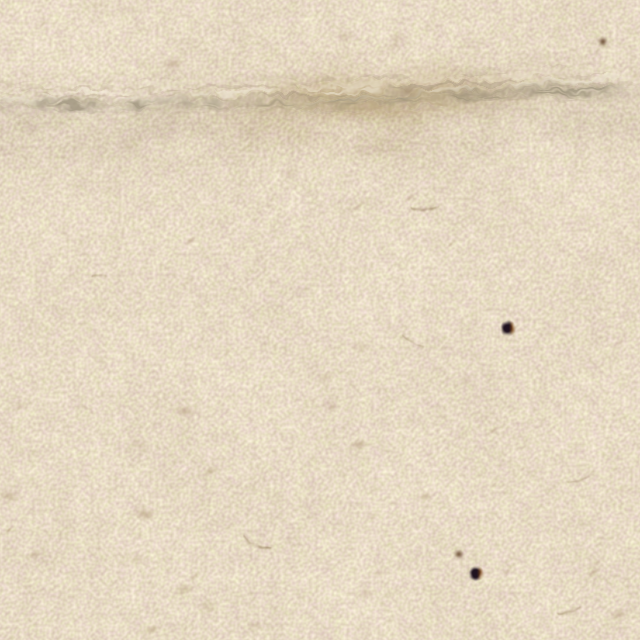
Give the GLSL for this texture, as a three.js fragment shader.

```glsl
varying vec2 vUv;

vec2 hash2(vec2 p) {
  vec3 q = fract(p.xyx * vec3(0.1031, 0.1030, 0.0973));
  q += dot(q, q.yzx + 33.33);
  return fract((q.xx + q.yz) * q.zy);
}

vec2 gradientAt(vec2 cell) {
  float angle = 6.2832 * hash2(cell + 57.0).x;
  return vec2(cos(angle), sin(angle));
}

float gradientNoise(vec2 p) {
  vec2 i = floor(p), f = fract(p);
  vec2 u = f * f * f * (f * (f * 6.0 - 15.0) + 10.0);
  float a = dot(gradientAt(i), f);
  float b = dot(gradientAt(i + vec2(1, 0)), f - vec2(1, 0));
  float c = dot(gradientAt(i + vec2(0, 1)), f - vec2(0, 1));
  float d = dot(gradientAt(i + vec2(1, 1)), f - vec2(1, 1));
  return mix(mix(a, b, u.x), mix(c, d, u.x), u.y);
}

float bell(float x, float width) {
  return exp(-x * x / (width * width));
}

// Cream stock with fine grain, soft clouds and a pink-yellow drift
vec3 paper(vec2 uv) {
  vec2 diagonal = vec2(uv.x + uv.y, (uv.y - uv.x) * 1.4);
  float grain = 0.080 * gradientNoise(uv * 185.0)
              + 0.050 * gradientNoise(diagonal * 85.0 + 20.0)
              + 0.034 * gradientNoise(uv * 36.0 + 40.0)
              + 0.022 * gradientNoise(uv * 6.0 + 60.0);
  float tint = gradientNoise(diagonal * 105.0 + 90.0) + 0.6 * gradientNoise(uv * 50.0 + 130.0);
  return vec3(0.906, 0.855, 0.768) + grain * vec3(0.90, 1.0, 1.10)
       + tint * vec3(0.004, 0.042, -0.024);
}

// Torn horizontal fold: halo, tan stain, pale ridges and grey strands
vec3 crease(vec3 color, vec2 uv) {
  float x = uv.x;
  float v = uv.y - 0.835 - 0.021 * smoothstep(0.3, 1.0, x)
          - 0.008 * gradientNoise(vec2(x * 9.0, 3.0))
          - 0.009 * gradientNoise(vec2(x * 32.0, uv.y * 45.0))
          - 0.007 * gradientNoise(vec2(x * 75.0, uv.y * 90.0) + 5.0);
  float streak = gradientNoise(vec2(x * 10.0, v * 125.0) + 11.0);
  float fine = gradientNoise(vec2(x * 40.0, v * 190.0) + 31.0);
  float patches = smoothstep(-0.25, 0.35, gradientNoise(vec2(x * 11.0 + 2.3, 8.0)));
  float stained = bell(x - 0.62, 0.22);
  float fade = 1.0 - 0.6 * smoothstep(0.93, 1.0, x);

  float cloud = 0.7 + gradientNoise(uv * vec2(9.0, 22.0) + 70.0);
  color -= vec3(0.045, 0.048, 0.050) * bell(v + 0.035, 0.055) * cloud;
  color -= vec3(0.060, 0.075, 0.110) * bell(x - 0.55, 0.17) * bell(v + 0.008, 0.065) * cloud;

  float stain = stained * bell(v - 0.007, 0.025) * (0.55 + 0.9 * streak + 0.7 * fine);
  color = mix(color, vec3(0.72, 0.63, 0.46), clamp(stain, 0.0, 0.75));

  float ridge = bell(v - 0.017, 0.016) * smoothstep(0.0, 0.4, streak + 0.6 * fine);
  color = mix(color, vec3(0.95, 0.92, 0.85), 0.65 * ridge * fade);

  float strands = bell(v - 0.012, 0.027) * smoothstep(0.05, 0.40, -streak - 0.6 * fine);
  color = mix(color, vec3(0.63, 0.56, 0.45), 0.6 * strands * fade * (0.45 + 0.55 * stained));

  float core = bell(v - 0.002, 0.0100) * (0.3 + 0.7 * patches) * (0.75 + 1.3 * fine + 0.5 * streak);
  float knot = bell(x - 0.90, 0.035) * bell(v - 0.006, 0.012) * (0.5 + 1.5 * fine);
  float shade = clamp(core * fade * 0.8 + knot * 0.6, 0.0, 0.8);
  return mix(color, vec3(0.61, 0.57, 0.48), shade);
}

// Faint flecks pressed into the sheet
vec3 flecks(vec3 color, vec2 uv) {
  for (float i = 0.0; i < 64.0; i++) {
    vec2 spot = hash2(vec2(i, 7.0)), kind = hash2(vec2(i, 19.0));
    vec2 q = uv - spot;
    q.y += q.x * (kind.x - 0.8);
    float blot = bell(length(q * vec2(0.7, 1.2)), mix(0.003, 0.009, kind.x));
    color = mix(color, vec3(0.66, 0.56, 0.43), blot * mix(0.12, 0.45, kind.y * kind.y));
  }
  return color;
}

// Short curved hairs below the fold, mostly faint and broken
vec3 fibres(vec3 color, vec2 uv) {
  for (float i = 0.0; i < 7.0; i++) {
    vec2 kind = hash2(vec2(i, 43.0));
    vec2 q = uv - fract(vec2(0.135, 0.49) + i * vec2(0.7549, 0.5698)) * vec2(1.0, 0.74);
    float angle = mix(-0.6, 0.9, kind.x);
    q = mat2(cos(angle), -sin(angle), sin(angle), cos(angle)) * q;
    q.y -= (kind.y - 0.4) * 20.0 * q.x * q.x + 0.003 * gradientNoise(uv * 70.0);
    float reach = mix(0.008, 0.023, kind.y);
    float d = length(vec2(max(abs(q.x) - reach, 0.0), q.y));
    float hair = bell(d, 0.0024) * (0.8 + gradientNoise(uv * 90.0 + 15.0));
    color = mix(color, vec3(0.60, 0.51, 0.38), hair * mix(0.2, 0.65, fract(i * 0.618)));
  }
  return color;
}

// Two dark ink specks and two smaller brown ones
vec3 specks(vec3 color, vec2 uv) {
  for (float i = 0.0; i < 2.0; i++) {
    vec2 big = fract(vec2(0.794, 0.487) + i * vec2(0.950, 0.617));
    vec2 small = fract(vec2(0.717, 0.134) + i * vec2(0.225, 0.801));
    float d = length(uv - big) + 0.002 * gradientNoise(uv * 110.0);
    vec3 ink = mix(vec3(0.12, 0.07, 0.12), vec3(0.48, 0.27, 0.09), smoothstep(0.0, 0.009, uv.x - big.x));
    color = mix(color, ink, 1.0 - smoothstep(0.0045, 0.0135, d));
    color = mix(color, vec3(0.40, 0.28, 0.18), 0.8 * bell(length(uv - small), 0.0055));
  }
  return color;
}

void main() {
  vec3 color = crease(paper(vUv), vUv);
  color = fibres(flecks(color, vUv), vUv);
  gl_FragColor = vec4(specks(color, vUv), 1.0);
}
```
